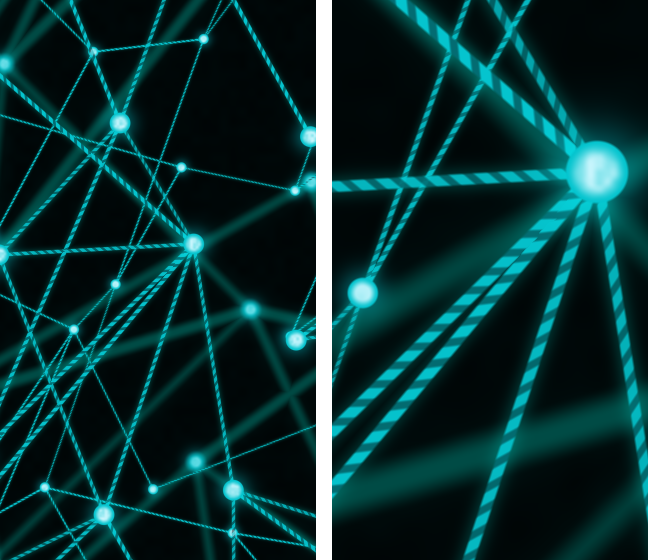
Left, the full canvas; right, a detail of the centre.
This background is drawn by a WebGL 2 fragment shader. Its source:

```glsl
#version 300 es
precision highp float;
// Glowing teal network: blurred links far behind, twisted cords and bright nodes in front.

uniform vec2 u_resolution;
out vec4 fragColor;

const vec3 BACKDROP = vec3(0.0, 0.026, 0.028);
const vec3 HAZE = vec3(0.0, 0.30, 0.275);
const vec3 CYAN = vec3(0.02, 0.77, 0.81);
const vec3 WHITE = vec3(0.70, 0.94, 0.97);

// Directions, in cells, in which a node may send a link.
const int LINKS = 5;
const vec2 REACH[LINKS] = vec2[LINKS](
    vec2(1, 0), vec2(0, 1), vec2(1, 1), vec2(-1, 1), vec2(1, 2));

// Lengths are fractions of the canvas height.
struct Layer {
    float spacing, turn, seed, density;
    float lineWidth, nodeRadius, softness;
    float twist, glow, whiteness;
    vec3 lineColor;
};

float hash(vec2 cell, float seed) {
    vec3 q = fract(cell.xyx * 0.1031 + seed * 0.137);
    q += dot(q, q.yzx + 33.33);
    return fract((q.x + q.y) * q.z);
}

float noise(vec2 p) {
    vec2 i = floor(p), f = fract(p);
    f = f * f * (3.0 - 2.0 * f);
    vec2 e = vec2(0, 1);
    return mix(mix(hash(i, 1.0), hash(i + e.yx, 1.0), f.x),
               mix(hash(i + e, 1.0), hash(i + e.yy, 1.0), f.x), f.y);
}

mat2 rotation(float a) {
    return mat2(cos(a), sin(a), -sin(a), cos(a));
}

vec2 nodeAt(vec2 cell, float seed) {
    return cell + 0.5 + 0.72 * (vec2(hash(cell, seed), hash(cell, seed + 7.0)) - 0.5);
}

float disc(float d, float radius, float softness) {
    return 1.0 - smoothstep(radius - softness, radius + softness, d);
}

vec3 screen(vec3 base, vec3 light) {
    return base + light * (1.0 - base);
}

// Returns x: distance to the segment, y: position along it, z: signed offset.
vec3 segment(vec2 p, vec2 a, vec2 b) {
    vec2 dir = normalize(b - a), pa = p - a;
    float along = dot(pa, dir);
    float nearest = clamp(along, 0.0, length(b - a));
    return vec3(length(pa - dir * nearest), along, dir.x * pa.y - dir.y * pa.x);
}

// Cord brightness with slanted strands.
float strands(vec3 s, float width, float depth) {
    float wave = 0.5 + 0.5 * sin(6.2832 * s.y / (4.5 * width) + 1.5 * s.z / width);
    return 1.0 - depth * (1.0 - smoothstep(0.1, 0.65, wave));
}

vec3 drawLayer(vec3 color, vec2 p, Layer L, float pixel) {
    vec2 q = rotation(L.turn) * p / L.spacing + L.seed;
    vec2 home = floor(q);
    float soft = max(L.softness, 0.75 * pixel);
    float nodeDist = 10.0, cord = 0.0, cover = 0.0, halo = 0.0;

    for (int y = -2; y <= 2; y++)
    for (int x = -2; x <= 2; x++) {
        vec2 cell = home + vec2(x, y);
        vec2 a = nodeAt(cell, L.seed);
        nodeDist = min(nodeDist, length(q - a) * L.spacing);
        float pick = hash(cell, L.seed + 3.0);
        for (int i = 0; i < LINKS; i++) {
            if (fract(pick + float(i) * 0.618) > L.density) continue;
            vec2 b = nodeAt(cell + REACH[i], L.seed);
            vec3 s = segment(q, a, b) * L.spacing;
            float vary = hash(cell, L.seed + 11.0 + float(i));
            float width = L.lineWidth * mix(0.8, 1.2, vary);
            float mask = disc(s.x, width, soft) * mix(0.72, 1.0, vary);
            cover = max(cover, mask);
            cord = max(cord, mask * strands(s, width, L.twist));
            halo = max(halo, exp(-pow(s.x / (2.4 * L.lineWidth), 2.0)));
        }
    }

    // Links
    color = screen(color, HAZE * halo * L.glow);
    color = mix(color, max(color * 0.5, L.lineColor * cord / max(cover, 0.001)), cover);

    // Nodes, with a mottled core inside a cyan rim
    float r = L.nodeRadius;
    color = screen(color, CYAN * 0.5 * exp(-pow(nodeDist / (1.5 * r), 2.0)));
    float core = 1.0 - smoothstep(0.4 * r, 0.98 * r, nodeDist);
    core *= L.whiteness * mix(0.75, 1.15, noise(p * 190.0));
    return mix(color, mix(CYAN, WHITE, core), disc(nodeDist, r, soft));
}

void main() {
    vec2 p = gl_FragCoord.xy / u_resolution.y;
    float pixel = 1.0 / u_resolution.y;

    Layer far = Layer(0.375, 0.35, 5.0, 0.4, 0.0085, 0.014, 0.0085,
                      0.0, 0.12, 0.5, HAZE);
    Layer fine = Layer(0.25, -0.2, 12.0, 0.36, 0.0015, 0.009, 0.0008,
                       0.4, 0.5, 0.95, CYAN);
    Layer bold = Layer(0.336, 0.15, 23.0, 0.4, 0.0031, 0.0185, 0.001,
                       0.45, 0.6, 1.0, CYAN);

    vec3 color = BACKDROP * mix(0.75, 1.25, noise(p * 60.0));
    color = drawLayer(color, p, far, pixel);
    color = drawLayer(color, p, fine, pixel);
    color = drawLayer(color, p, bold, pixel);
    fragColor = vec4(color, 1.0);
}
```
